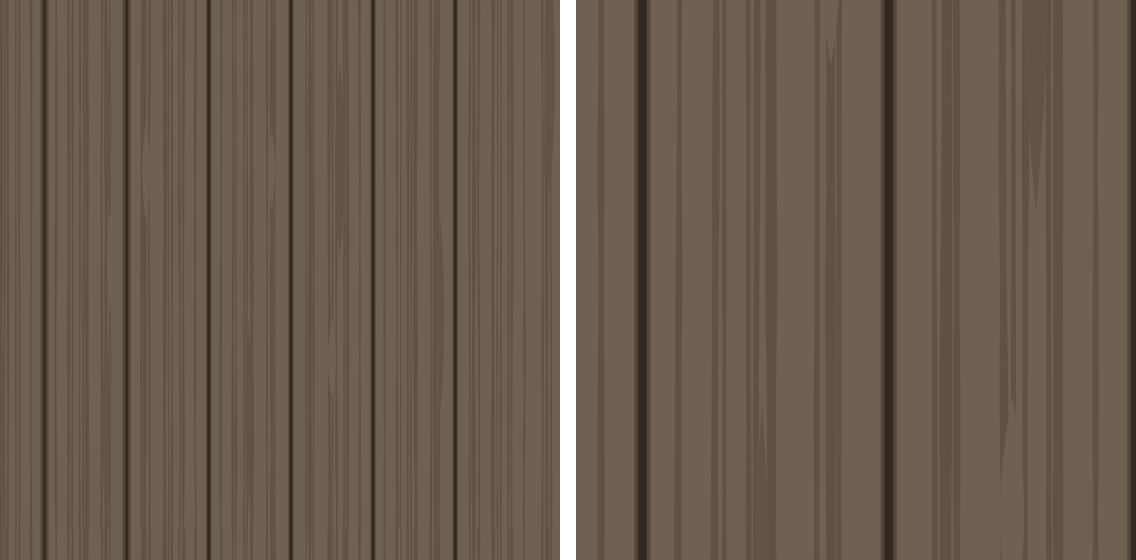
Left, the full canvas; right, a detail of the centre.
Write a Shadertoy shader that draws this texture.

```glsl
const vec3 WOOD = vec3(0.437, 0.382, 0.318);
const vec3 GRAIN = vec3(0.372, 0.320, 0.265);
const vec3 FLANK = vec3(0.325, 0.275, 0.225);
const vec3 GROOVE = vec3(0.190, 0.160, 0.125);

const float FIRST_GROOVE = 0.0794;
const float PITCH = 0.1467;
const float LAST_GROOVE = 5.0;    // the plank after it runs on to the edge
const float TILE_HEIGHT = 0.944;  // the grain restarts below this depth
const float CORE_HALF = 0.0026;
const float FLANK_HALF = 0.0048;
const float WIDE_FLANK_HALF = 0.0072;
const float MIRROR_SHIFT = 0.02;
const float WIDE_PLANK_SHIFT = 0.115;

// Streak centres and half widths, as fractions of a plank
const int STREAKS = 9;
const float CENTRES[STREAKS] = float[](
    0.14, 0.29, 0.337, 0.425, 0.47, 0.515, 0.70, 0.755, 0.80);
const float HALF_WIDTHS[STREAKS] = float[](
    0.013, 0.015, 0.011, 0.012, 0.010, 0.022, 0.012, 0.022, 0.012);

// Worn slivers: x, depth, half height, half width (negative is bare wood)
const int SLIVERS = 11;
const vec4 WEAR[SLIVERS] = vec4[](
    vec4(0.193, 0.22, 0.15, 0.006), vec4(0.607, 0.285, 0.175, 0.008),
    vec4(0.787, 0.563, 0.172, 0.006), vec4(0.444, 0.739, 0.166, 0.006),
    vec4(0.982, 0.13, 0.22, 0.009), vec4(0.002, 0.76, 0.13, 0.007),
    vec4(0.190, 0.76, 0.19, 0.007), vec4(0.261, 0.305, 0.09, -0.007),
    vec4(0.485, 0.302, 0.07, -0.006), vec4(0.593, 0.64, 0.07, -0.007),
    vec4(0.197, 0.466, 0.09, -0.006));

float hash(float n) {
    return fract(sin(n * 127.1 + 3.7) * 4375.85);
}

float noise(float t, float seed) {
    float i = floor(t);
    float f = fract(t);
    f = f * f * (3.0 - 2.0 * f);
    return mix(hash(i + seed * 17.3), hash(i + 1.0 + seed * 17.3), f);
}

// Coverage of a band of given half width, softened over one pixel
float band(float dist, float halfWidth, float pixel) {
    return clamp((halfWidth - abs(dist)) / pixel + 0.5, 0.0, 1.0);
}

// Streaks of one plank, mirrored on every second one
float grain(float x, float depth, float pixel) {
    float cell = (x - FIRST_GROOVE) / PITCH;
    float plank = floor(cell);
    float u = cell - plank;
    bool extra = plank > LAST_GROOVE;
    if (extra) u += WIDE_PLANK_SHIFT;
    if (extra || mod(plank, 2.0) > 0.5) u = 1.0 - MIRROR_SHIFT - u;

    float tile = floor(depth / TILE_HEIGHT);
    float v = depth - tile * TILE_HEIGHT;
    float cover = 0.0;
    for (int i = 0; i < STREAKS; i++) {
        float seed = float(i) + 11.0 * plank;
        float drift = (hash(seed) - 0.5) * 0.014
                    + (noise(v * 3.0, seed + 0.3) - 0.5) * 0.012;
        float swell = 0.55 + 0.6 * noise(v * 5.0, seed + 0.6)
                    + 0.3 * noise(v * 14.0, seed + 0.9);
        float dist = (u - CENTRES[i] - drift) * PITCH;
        cover = max(cover, band(dist, HALF_WIDTHS[i] * PITCH * swell, pixel));
    }
    return cover;
}

void mainImage(out vec4 fragColor, in vec2 fragCoord) {
    vec2 uv = fragCoord / iResolution.xy;
    float pixel = 1.0 / min(iResolution.x, iResolution.y);
    float depth = 1.0 - uv.y;

    // Grain, then slivers that darken or bare it
    float dark = grain(uv.x, depth, pixel);
    for (int i = 0; i < SLIVERS; i++) {
        vec4 w = WEAR[i];
        float t = (depth - w.y) / w.z;
        float taper = abs(w.w) * (1.0 - t * t);
        float cover = band(uv.x - w.x, taper, pixel);
        dark = mix(dark, w.w > 0.0 ? 0.85 : 0.0, cover);
    }
    vec3 color = mix(WOOD, GRAIN, dark);

    // Grooves: a soft flank around a dark core
    float k = clamp(round((uv.x - FIRST_GROOVE) / PITCH), 0.0, LAST_GROOVE);
    float dist = uv.x - FIRST_GROOVE - k * PITCH;
    float flank = k < 1.5 ? WIDE_FLANK_HALF : FLANK_HALF;
    color = mix(color, FLANK, band(dist, flank, 1.5 * pixel));
    color = mix(color, GROOVE, band(dist, CORE_HALF, 1.5 * pixel));

    fragColor = vec4(color, 1.0);
}
```
